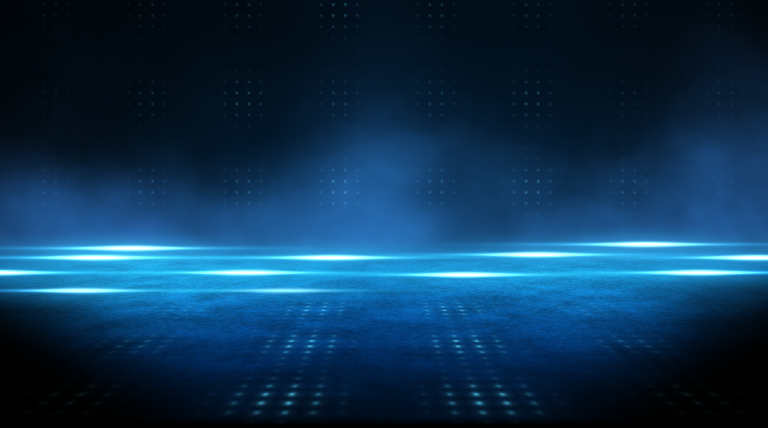
This background is drawn by a Shadertoy shader. Its source:

```glsl
// Dark blue stage: misty dotted wall, glowing light streaks and a dotted reflective floor.

const float HORIZON = 0.42;
const float VANISH_Y = 0.65;          // height where the floor lines converge
const float GROUP_CELLS = 8.0;        // dots from one cluster to the next
const vec2 WALL_CELL = vec2(0.0157, 0.0258);
const vec2 WALL_CLUSTER = vec2(0.065, 0.77);
const vec2 FLOOR_CELL = vec2(0.06, 0.061);
const vec2 FLOOR_CLUSTER = vec2(0.24, 1.72);

const vec3 NIGHT = vec3(0.006, 0.095, 0.175);
const vec3 MIST = vec3(0.17, 0.42, 0.74);
const vec3 FLOOR_BLUE = vec3(0.005, 0.25, 0.56);
const vec3 FLOOR_CYAN = vec3(0.07, 0.57, 0.88);
const vec3 DOT_TEAL = vec3(0.28, 0.72, 0.86);
const vec3 GLOW = vec3(0.12, 0.60, 0.96);
const vec3 CORE = vec3(0.78, 0.95, 1.0);

// Streak rows: height, first centre, spacing, count
const int ROW_COUNT = 5;
const vec4 ROWS[ROW_COUNT] = vec4[ROW_COUNT](
    vec4(0.420, 0.170, 1.000, 1.0),
    vec4(0.429, 0.840, 1.000, 1.0),
    vec4(0.398, 0.125, 0.287, 4.0),
    vec4(0.363, -0.005, 0.305, 4.0),
    vec4(0.321, 0.105, 0.245, 2.0));
const float LIFT[ROW_COUNT] = float[ROW_COUNT](0.0, 0.0, 0.007, -0.005, 0.0);

float hash(vec2 p) {
    vec3 q = fract(p.xyx * 0.1031);
    q += dot(q, q.yzx + 33.33);
    return fract((q.x + q.y) * q.z);
}

float noise(vec2 p) {
    vec2 i = floor(p), f = fract(p);
    f = f * f * (3.0 - 2.0 * f);
    return mix(mix(hash(i), hash(i + vec2(1, 0)), f.x),
               mix(hash(i + vec2(0, 1)), hash(i + vec2(1, 1)), f.x), f.y);
}

float fbm(vec2 p) {
    float sum = 0.0, amp = 0.5;
    for (int i = 0; i < 5; i++) {
        sum += amp * noise(p);
        p = mat2(1.6, 1.2, -1.2, 1.6) * p + 7.3;
        amp *= 0.5;
    }
    return sum;
}

float bell(float d, float width) {
    return exp(-d * d / (width * width));
}

vec3 screen(vec3 a, vec3 b) {
    return a + b * (1.0 - min(a, 1.0));
}

// Round dots whose brightness swells in regular clusters
float dotGrid(vec2 q, vec2 radius) {
    vec2 d = (fract(q) - 0.5) / radius;
    vec2 swell = 0.5 + 0.5 * cos(6.28319 * (floor(q) + 0.5) / GROUP_CELLS);
    swell *= swell;
    return exp(-dot(d, d)) * swell.x * (0.12 + 0.88 * swell.y);
}

vec3 wall(vec2 uv, float aspect) {
    float h = max(uv.y - HORIZON, 0.0);
    float shade = bell(uv.x - 0.53, 0.47) * (0.6 + 0.4 * bell(uv.y - 0.5, 0.3));
    vec3 col = NIGHT * shade * (0.65 + 0.6 * fbm(uv * vec2(aspect, 1.0) * 3.0));

    // Dot clusters, strongest around the middle
    vec2 q = (uv - WALL_CLUSTER) / WALL_CELL;
    float strength = 0.3 + 0.35 * hash(floor(q / GROUP_CELLS + 0.5) + 9.0);
    strength *= smoothstep(0.45, 0.52, uv.y) * bell(uv.x - 0.5, 0.42) * (1.2 - 0.5 * uv.y);
    col += DOT_TEAL * dotGrid(q, vec2(0.105, 0.115)) * strength;

    // Mist rising in three banks, with a thin haze over all
    float rise = 0.12 + 0.15 * bell(uv.x - 0.52, 0.15)
               + 0.16 * bell(uv.x - 0.96, 0.13) + 0.08 * bell(uv.x - 0.05, 0.18);
    float cloud = fbm(uv * vec2(aspect, 1.2) * 3.5 + 2.0);
    float mist = bell(h, rise * (0.65 + 0.75 * cloud)) * (0.3 + 0.6 * cloud);
    mist += 0.22 * bell(h, 0.30) * cloud;
    return screen(col, MIST * mist * 0.95);
}

vec3 ground(vec2 uv) {
    float span = VANISH_Y - uv.y;
    vec2 plane = vec2((uv.x - 0.5) / span, 1.0 / span);
    float side = abs(uv.x - 0.5) / (0.32 + 0.78 * uv.y);
    float lit = 1.0 - smoothstep(0.45, 1.1, side);
    float grain = 0.8 + 0.2 * noise(plane * 110.0) + 0.5 * (fbm(plane * 9.0) - 0.45);

    float nearGlow = smoothstep(0.08, 0.36, uv.y);
    float lobes = 0.55 + 0.45 * bell(uv.x - 0.16, 0.18) + 0.25 * bell(uv.x - 0.74, 0.14);
    vec3 col = FLOOR_BLUE * (0.2 + 0.75 * smoothstep(0.0, 0.3, uv.y));
    col = mix(col, FLOOR_CYAN, nearGlow * nearGlow * lobes) * grain * lit;

    vec2 q = (plane - FLOOR_CLUSTER) / FLOOR_CELL;
    float dots = dotGrid(q, vec2(0.12, 0.2)) + 0.3 * dotGrid(q, vec2(0.36, 0.4));
    float fade = (1.0 - smoothstep(0.24, 0.36, uv.y)) * bell(uv.x - 0.5, 0.27);
    return screen(col, DOT_TEAL * dots * fade * 0.9) * smoothstep(0.005, 0.025, uv.y);
}

vec3 streaks(vec2 uv) {
    vec3 light = GLOW * 0.27 * bell(uv.y - 0.37, 0.06);
    for (int r = 0; r < ROW_COUNT; r++) {
        for (float k = 0.0; k < ROWS[r].w; k++) {
            float bump = 0.5 * k * (k - 1.0) * (3.0 - k);
            float dx = uv.x - ROWS[r].y - ROWS[r].z * k - (k == 1.0 ? 0.02 : 0.0);
            float dy = uv.y - ROWS[r].x - LIFT[r] * bump;
            float power = r == 4 ? 0.8 - 0.3 * k : 1.0;
            float taper = bell(dx, 0.06);
            light += power * (CORE * 1.2 * taper * bell(dy, 0.002 + 0.0035 * taper)
                   + GLOW * 0.75 * bell(dx, 0.15) * bell(dy, 0.0045)
                   + GLOW * 0.36 * bell(dx, 0.11) * bell(dy, 0.026));
        }
    }
    return light;
}

void mainImage(out vec4 fragColor, in vec2 fragCoord) {
    vec2 uv = fragCoord / iResolution.xy;
    float above = smoothstep(HORIZON - 0.06, HORIZON + 0.02, uv.y);
    vec3 col = mix(ground(uv), wall(uv, iResolution.x / iResolution.y), above);
    fragColor = vec4(min(screen(col, streaks(uv)), 1.0), 1.0);
}
```
